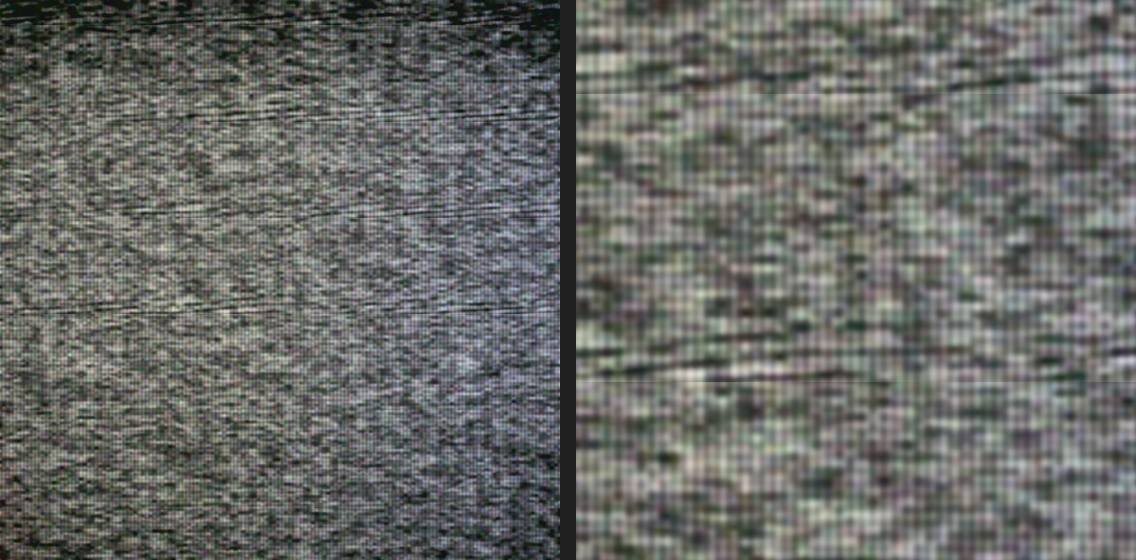
Left, the full canvas; right, a detail of the centre.
This texture is drawn by a Shadertoy shader. Its source:

```glsl
// Analogue static on a tube screen: flat, streaky grain crossed by moire chevrons.
// Value noise makes the grain, a parabolic phase per band bends the moire,
// and a fine shadow mask, soft vignette and warm-to-blue tint finish the glass.

const float TAU = 6.2831853;
const float BASE_LIGHT = 0.455;
const vec2 STREAK_SCALE = vec2(62.0, 150.0);
const vec2 SPECK_SCALE = vec2(145.0, 185.0);
const vec2 RIPPLE_SCALE = vec2(27.0, 72.0);
const float STREAK_GAIN = 0.36;
const float SPECK_GAIN = 0.25;
const float RIPPLE_GAIN = 0.26;
const float BAND_HEIGHT = 0.172;
const float BAND_START = 0.045;
const float MOIRE_COLUMNS = 6.0;
const float MOIRE_BEND = 17.0;
const float MOIRE_GAIN = 0.085;
const vec2 MASK_COUNT = vec2(152.0, 128.0);
const vec2 MASK_GAIN = vec2(0.048, 0.036);
const float CHROMA_GAIN = 0.075;
const vec3 WARM_TINT = vec3(1.015, 1.015, 0.95);
const vec3 BLUE_TINT = vec3(0.955, 0.985, 1.085);
const vec3 SHADOW_TINT = vec3(-0.008, 0.012, -0.006);

float hash(vec2 p) {
    return fract(sin(dot(p, vec2(127.1, 311.7))) * 43758.5453);
}

float noise(vec2 p) {
    vec2 i = floor(p);
    vec2 f = fract(p);
    f = f * f * (3.0 - 2.0 * f);
    float low = mix(hash(i), hash(i + vec2(1.0, 0.0)), f.x);
    float high = mix(hash(i + vec2(0.0, 1.0)), hash(i + vec2(1.0, 1.0)), f.x);
    return mix(low, high, f.y);
}

float centredNoise(vec2 p) {
    return noise(p) - 0.5;
}

// Right-pointing chevrons: blobs at the tips, nearly level lines at the seams.
float moire(vec2 uv) {
    float depth = 1.0 - uv.y;
    float band = (depth - BAND_START) / BAND_HEIGHT;
    float v = fract(band) - 0.5;
    float wobble = 0.55 * centredNoise(uv * vec2(9.0, 26.0));
    float lane = floor(band) * 0.37;
    float phase = MOIRE_COLUMNS * uv.x + MOIRE_BEND * v * v + wobble + lane;
    float wave = cos(TAU * phase);
    float tip = exp(-v * v * 70.0) * smoothstep(0.5, 0.72, depth);
    float seam = smoothstep(0.22, 0.46, v) * (1.0 - smoothstep(0.56, 0.72, depth));
    float patchiness = 0.5 + noise(uv * vec2(7.0, 18.0));
    float strength = 0.3 + 0.55 * tip + 0.85 * seam;
    return (wave - 0.25 * wave * wave) * strength * patchiness;
}

// Broad light: dim at the top edge, brightest in the upper middle.
float screenLight(vec2 uv) {
    float depth = 1.0 - uv.y;
    float top = 0.19 * (1.0 - smoothstep(0.0, 0.21, depth));
    float bottom = 0.075 * smoothstep(0.55, 1.0, depth);
    vec2 c = uv - 0.5;
    float corners = 0.17 * pow(dot(c, c) * 2.0, 2.0);
    return BASE_LIGHT - top - bottom - corners;
}

float grain(vec2 uv) {
    vec2 p = uv;
    p.y += 0.008 * centredNoise(uv * vec2(14.0, 22.0));
    float topWeight = smoothstep(0.78, 0.98, uv.y);
    float streak = centredNoise(p * STREAK_SCALE) * STREAK_GAIN;
    float speck = centredNoise(p * SPECK_SCALE + 37.0) * SPECK_GAIN;
    float ripple = centredNoise(p * RIPPLE_SCALE + 91.0) * RIPPLE_GAIN;
    return streak + speck + ripple * (0.3 + 0.6 * topWeight);
}

void mainImage(out vec4 fragColor, in vec2 fragCoord) {
    vec2 uv = fragCoord / iResolution.xy;

    // Brightness of the signal
    float signal = screenLight(uv) + grain(uv) + MOIRE_GAIN * moire(uv);

    // Shadow mask, stronger where the tube glows
    vec2 mask = cos(TAU * uv * MASK_COUNT) * MASK_GAIN;
    signal += (mask.x + mask.y) * smoothstep(0.05, 0.5, signal);
    signal = max(signal, 0.07);

    // Tint across the glass, with green in the shadows
    float blueness = smoothstep(0.35, 1.0, uv.x + 0.12 * (0.5 - uv.y));
    vec3 color = signal * mix(WARM_TINT, BLUE_TINT, blueness);
    color += SHADOW_TINT * (1.0 - smoothstep(0.15, 0.4, signal));
    color.r += 0.05 * exp(-uv.x * 22.0) * (1.0 - smoothstep(0.0, 0.35, uv.y));

    // Fine colour noise of the phosphor
    vec2 cell = uv * vec2(120.0, 140.0);
    vec3 chroma = vec3(centredNoise(cell + 11.0), centredNoise(cell + 53.0), centredNoise(cell + 97.0));
    color += CHROMA_GAIN * (chroma - dot(chroma, vec3(1.0 / 3.0)));

    fragColor = vec4(clamp(color, 0.0, 1.0), 1.0);
}
```
